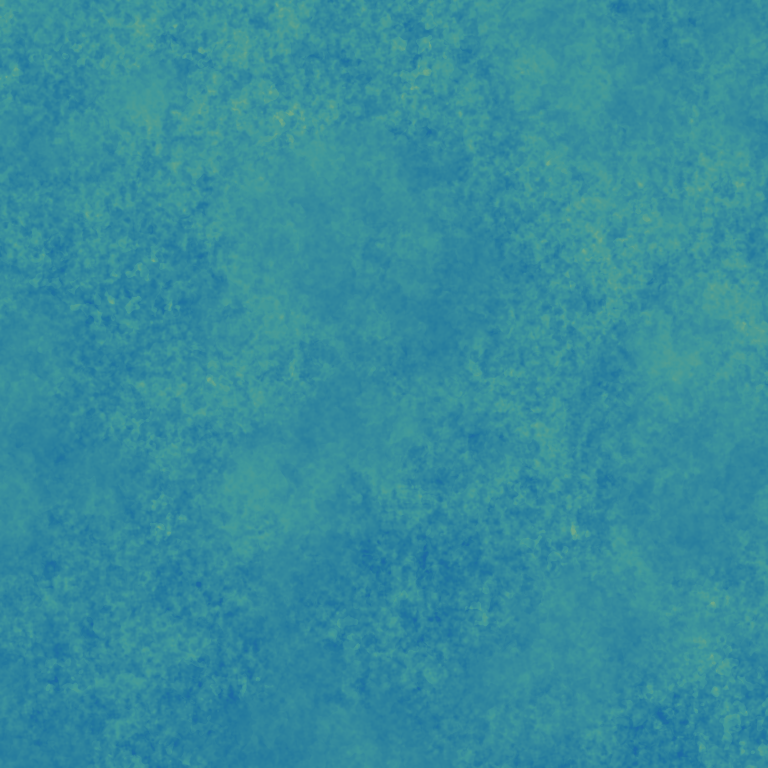
A WebGL 2 fragment shader for this texture:

```glsl
#version 300 es
precision highp float;
// Weathered blue-green plaster: soft clouds, ragged patches, clustered grain and flecks.

uniform vec2 u_resolution;
out vec4 fragColor;

float hash(vec2 cell) {
  vec3 q = fract(cell.xyx * vec3(0.1031, 0.1030, 0.0973));
  q += dot(q, q.yzx + 33.33);
  return fract((q.x + q.y) * q.z);
}

// Smooth value noise in -1..1
float noise(vec2 p) {
  vec2 cell = floor(p), f = fract(p);
  f = f * f * (3.0 - 2.0 * f);
  float low = mix(hash(cell), hash(cell + vec2(1, 0)), f.x);
  float high = mix(hash(cell + vec2(0, 1)), hash(cell + vec2(1, 1)), f.x);
  return 2.0 * mix(low, high, f.y) - 1.0;
}

// Layered noise, each octave turned to hide the lattice
float fbm(vec2 p, int octaves) {
  float sum = 0.0, amplitude = 1.0;
  for (int i = 0; i < octaves; i++) {
    sum += amplitude * noise(p);
    p = mat2(1.6, 1.2, -1.2, 1.6) * p + 17.3;
    amplitude *= 0.6;
  }
  return sum;
}

// Pigment ramp from deep blue to pale yellow-green
vec3 pigment(float tone) {
  vec3 ramp[7] = vec3[7](
    vec3(0.11, 0.42, 0.64), vec3(0.13, 0.47, 0.62), vec3(0.17, 0.51, 0.62),
    vec3(0.21, 0.55, 0.62), vec3(0.25, 0.60, 0.61), vec3(0.31, 0.62, 0.58),
    vec3(0.42, 0.66, 0.54));
  float position = clamp(tone + 1.0, 0.0, 5.999);
  int index = int(position);
  return mix(ramp[index], ramp[index + 1], fract(position));
}

void main() {
  vec2 uv = gl_FragCoord.xy / min(u_resolution.x, u_resolution.y);

  // Slightly bent coordinates give the patches torn outlines
  vec2 bend = vec2(fbm(uv * 60.0 + 5.0, 3), fbm(uv * 60.0 + 61.0, 3));
  vec2 torn = uv * vec2(1.0, 0.88) + 0.0035 * bend;

  // Broad clouds, a little bluer toward the bottom
  float tone = 2.05 + 0.6 * (uv.y - 0.5) + 0.56 * fbm(uv * 3.2 + 8.0, 3);

  // Mottling and flat patches with crisp edges
  tone += 0.5 * fbm(torn * 16.0 + 31.0, 5);
  float patches = fbm(torn * 26.0 + 90.0, 4);
  tone += 0.5 * (smoothstep(-0.15, 0.15, patches) - 0.5);

  // Ragged chips and fine grain, rough in some areas and calmer in others
  float roughness = smoothstep(-0.7, 0.6, fbm(uv * 5.5 + 47.0, 4));
  float chips = fbm(torn * 62.0 + 140.0, 3);
  tone += mix(0.3, 0.75, roughness) * (smoothstep(-0.3, 0.3, chips) - 0.5);
  tone += mix(0.45, 1.1, roughness) * fbm(uv * 150.0 + 9.0, 2);

  // Dark pits and pale flecks gather where the surface is rough
  float pits = smoothstep(0.55, 0.9, fbm(torn * 42.0 + 12.0, 4));
  float flecks = smoothstep(0.3, 0.65, fbm(uv * 95.0 + 70.0, 2));
  float clusters = smoothstep(0.1, 0.8, fbm(torn * 11.0 + 25.0, 3));
  tone -= 0.9 * pits * mix(0.3, 1.0, roughness);
  tone += 1.4 * flecks * clusters * roughness;

  fragColor = vec4(pigment(tone), 1.0);
}
```
